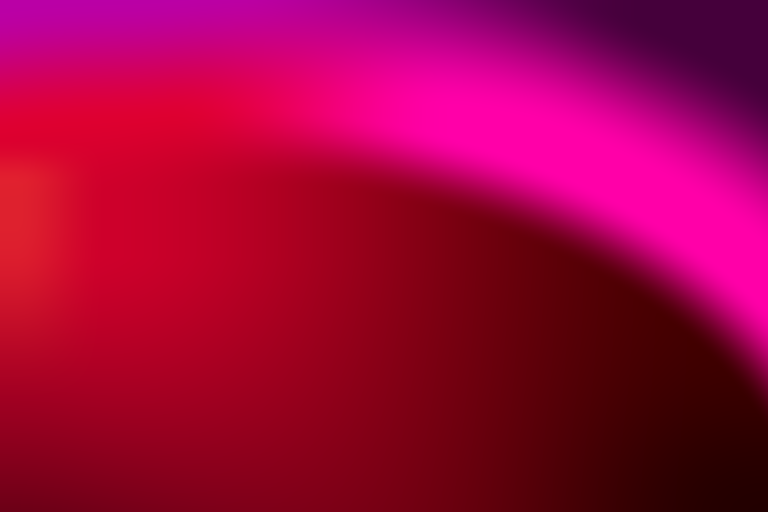
Reproduce this background procedurally as a WebGL 1 fragment shader.

```glsl
precision highp float;
// A soft magenta arc sweeping over a dark red dome, under a violet and plum sky.

uniform vec2 u_resolution;

#define DOME_CENTER vec2(0.30, -0.065)
#define DOME_RADII vec2(1.275, 0.745)
#define BAND_BLUR 0.125
#define LIT_RED vec3(0.81, 0.0, 0.17)
#define DEEP_RED vec3(0.27, 0.0, 0.0)
#define BAND_RED vec3(0.88, 0.0, 0.19)
#define BAND_PINK vec3(1.0, 0.0, 0.66)
#define SKY_VIOLET vec3(0.73, 0.0, 0.65)
#define SKY_PLUM vec3(0.27, 0.0, 0.23)
#define EMBER vec3(0.06, 0.13, 0.01)

// First-order signed distance to an ellipse centred on the origin
float ellipseDistance(vec2 q, vec2 radii) {
  float k = length(q / radii);
  return k * (k - 1.0) / max(length(q / (radii * radii)), 0.001);
}

// Dome: lit from the left, falling into shadow to the right and below
vec3 domeColor(vec2 uv) {
  vec3 color = mix(LIT_RED, DEEP_RED, smoothstep(0.1, 0.95, uv.x));
  float depth = pow(clamp(1.0 - uv.y / 0.5, 0.0, 1.0), 1.3);
  float strength = mix(0.48, 0.1, smoothstep(0.0, 0.7, uv.x));
  vec2 toCorner = uv - vec2(1.0, 0.0);
  float corner = exp(-dot(toCorner, toCorner) / 0.05);
  return color * (1.0 - strength * depth) * (1.0 - 0.45 * corner);
}

// Warm patch along the left side
float emberMask(vec2 uv) {
  float side = 1.0 - smoothstep(0.02, 0.14, uv.x);
  float top = 1.0 - smoothstep(0.64, 0.73, uv.y);
  return side * top * smoothstep(0.2, 0.58, uv.y);
}

void main() {
  vec2 uv = gl_FragCoord.xy / u_resolution;
  float d = ellipseDistance(uv * vec2(1.5, 1.0) - DOME_CENTER, DOME_RADII);

  vec3 sky = mix(SKY_VIOLET, SKY_PLUM, smoothstep(0.3, 0.85, uv.x));
  vec3 band = mix(BAND_RED, BAND_PINK, smoothstep(0.22, 0.6, uv.x));

  // The band widens to the right, with a blurred upper side
  float outer = mix(0.2, 0.33, smoothstep(0.15, 0.75, uv.x));
  vec3 color = mix(band, sky, smoothstep(outer - BAND_BLUR, outer + BAND_BLUR, d));

  // The dome edge is sharper on the right
  float soften = 1.0 - smoothstep(0.1, 0.5, uv.x);
  float edge = smoothstep(-0.018 - 0.05 * soften, 0.13, d);
  color = mix(domeColor(uv), color, edge);

  color += EMBER * emberMask(uv);
  gl_FragColor = vec4(color, 1.0);
}
```
